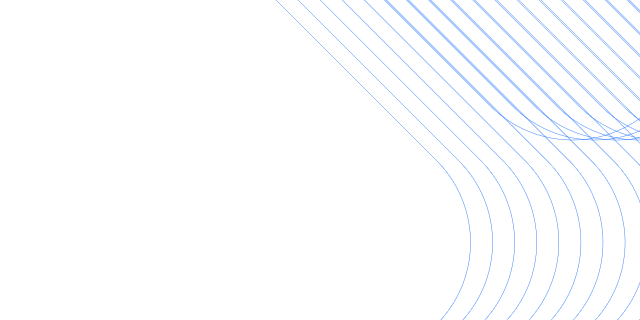
A Shadertoy shader for this background:

```glsl
// Thin blue lines with rounded 45 degree bends, in two overlapping fans on white.
#define LINE_COLOR   vec3(0.10, 0.43, 1.00)
#define LINE_WIDTH   0.0013
#define BEND_RADIUS  0.362
#define SPACING      0.0690
#define SIDE_CENTER  vec2(1.1083, 0.2422)
#define SIDE_COUNT   17
#define CUP_CENTER   vec2(1.7890, 0.9245)
#define CUP_COUNT    13

// Distance to a right-angled bend: a quarter arc around +x with two tangent arms.
float bendDistance(vec2 p) {
    p.y = abs(p.y);
    float along = p.x > p.y ? length(p) : (p.x + p.y) * inversesqrt(2.0);
    return abs(along - BEND_RADIUS);
}

// Share of a pixel that the thin stroke covers.
float strokeCoverage(float dist, float pixel) {
    float overlap = 0.5 * (LINE_WIDTH + pixel) - dist;
    return clamp(overlap, 0.0, min(LINE_WIDTH, pixel)) / pixel;
}

void mainImage(out vec4 fragColor, in vec2 fragCoord) {
    // Canvas height is one unit
    float pixel = 1.0 / iResolution.y;
    vec2 uv = fragCoord * pixel;
    float paper = 1.0;

    // Bends that point to the right
    for (int i = 0; i < SIDE_COUNT; i++) {
        vec2 p = uv - SIDE_CENTER - vec2(float(i) * SPACING, 0.0);
        paper *= 1.0 - strokeCoverage(bendDistance(p), pixel);
    }

    // Bends that point down, turned a quarter
    for (int i = 0; i < CUP_COUNT; i++) {
        vec2 p = uv - CUP_CENTER - vec2(float(i) * SPACING, 0.0);
        paper *= 1.0 - strokeCoverage(bendDistance(vec2(-p.y, p.x)), pixel);
    }

    fragColor = vec4(mix(LINE_COLOR, vec3(1.0), paper), 1.0);
}
```
